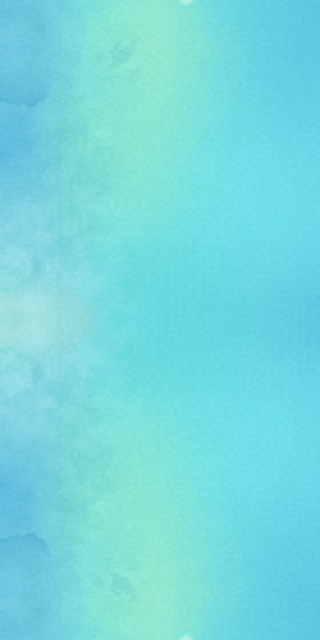
Reproduce this background procedurally as a WebGL 1 fragment shader.

```glsl
precision highp float;
// Turquoise watercolour wash on grained paper, mirrored about its middle line.

#define WARP 0.08
#define GRAIN 0.026
#define GRAIN_SCALE vec2(70.0, 120.0)
#define MOTTLE 0.06
#define SEAM_X 0.186
#define STAIN_EDGE 0.685

uniform vec2 u_resolution;

const vec3 SKY = vec3(0.37, 0.74, 0.88);
const vec3 AQUA = vec3(0.42, 0.87, 0.88);
const vec3 BRIGHT = vec3(0.45, 0.89, 0.93);
const vec3 DEEP = vec3(0.35, 0.77, 0.87);
const vec3 MINT = vec3(0.60, 0.92, 0.80);
const vec3 SAGE = vec3(0.47, 0.83, 0.80);
const vec3 MIST = vec3(0.60, 0.88, 0.90);
const vec3 PALE = vec3(0.65, 0.88, 0.86);

vec2 gradientAt(vec2 cell) {
  float angle = 6.2832 * fract(sin(dot(cell, vec2(127.1, 311.7))) * 43758.5);
  return vec2(cos(angle), sin(angle));
}

float noise(vec2 p) {
  vec2 i = floor(p), f = p - i;
  vec2 u = f * f * f * (f * (f * 6.0 - 15.0) + 10.0);
  vec2 e = vec2(1.0, 0.0);
  float low = mix(dot(gradientAt(i), f), dot(gradientAt(i + e), f - e), u.x);
  float high = mix(dot(gradientAt(i + e.yx), f - e.yx),
                   dot(gradientAt(i + e.xx), f - e.xx), u.x);
  return mix(low, high, u.y);
}

float fbm(vec2 p) {
  float sum = 0.0, amp = 0.6;
  for (int i = 0; i < 4; i++) {
    sum += amp * noise(p);
    p = mat2(1.6, 1.2, -1.2, 1.6) * p + 7.3;
    amp *= 0.5;
  }
  return sum;
}

// Soft elliptical falloff
float blob(vec2 p, vec2 center, vec2 radius) {
  vec2 d = (p - center) / radius;
  return exp(-dot(d, d));
}

void main() {
  // x runs 0..1 across; y is 0 on the middle line and 1 at top and bottom
  vec2 uv = gl_FragCoord.xy / u_resolution * vec2(1.0, 2.0);
  vec2 p = vec2(uv.x, abs(uv.y - 1.0));
  float cloud = fbm(p * 5.0 + 3.0);
  float detail = fbm(p * 13.0 + 19.0);
  vec2 q = p + WARP * vec2(cloud, fbm(p * 5.0 + 31.0));

  // Broad washes
  vec3 color = mix(vec3(0.47, 0.81, 0.88), AQUA, smoothstep(0.05, 0.42, q.x));
  color = mix(color, vec3(0.41, 0.82, 0.90), smoothstep(0.5, 1.0, q.x));
  color = mix(color, BRIGHT, 0.75 * blob(q, vec2(0.78, 0.38), vec2(0.28, 0.28)));
  color = mix(color, MINT, 0.55 * blob(q, vec2(0.39, 0.50), vec2(0.19, 0.24)));
  color = mix(color, MINT, 0.85 * blob(q, vec2(0.47, 0.88), vec2(0.20, 0.36)));
  color = mix(color, SAGE, 0.4 * blob(q, vec2(0.24, 0.45), vec2(0.10, 0.26)));
  color = mix(color, DEEP, 0.7 * blob(p, vec2(1.05, 0.0), vec2(0.24, 0.14)));
  color = mix(color, DEEP, 0.75 * blob(q, vec2(1.05, 1.0), vec2(0.28, 0.32)));
  color = mix(color, vec3(0.38, 0.83, 0.87), 0.6 * blob(p, vec2(0.58, 0.0), vec2(0.25, 0.22)));
  color = mix(color, SKY, 0.85 * blob(q, vec2(-0.02, 0.56), vec2(0.13, 0.17)));

  // Mist and pale bloom at the left middle
  float mist = blob(q, vec2(0.08, 0.10), vec2(0.23, 0.23));
  color = mix(color, MIST, mist * clamp(0.8 + 1.2 * detail, 0.0, 1.0));
  float bloom = length((q - vec2(0.0, 0.0)) / vec2(0.30, 0.13)) + 0.7 * detail;
  color = mix(color, PALE, 0.75 * (1.0 - smoothstep(0.4, 1.15, bloom)));
  float bloomRim = smoothstep(0.85, 1.0, bloom) * (1.0 - smoothstep(1.0, 1.5, bloom));
  color = mix(color, SAGE, 0.35 * bloomRim * (1.0 - smoothstep(0.0, 0.2, p.x)));

  // Ragged pigment edges between the seam and the mint wash
  float tide = fbm(p * vec2(8.0, 7.0) + 0.5 * detail + 47.0);
  float pool = smoothstep(-0.02, 0.05, tide) * exp(-max(tide, 0.0) * 7.0);
  color -= vec3(0.055, 0.030, 0.020) * pool * blob(p, vec2(0.25, 0.50), vec2(0.15, 0.42));

  // Dried stain with a dark rim in the outer left corners
  float edge = STAIN_EDGE - 0.012 * sin(p.x * 24.0) + 0.03 * detail;
  edge += 0.08 * smoothstep(0.13, 0.20, p.x);
  float inside = p.y - edge;
  float stain = smoothstep(-0.004, 0.006, inside);
  stain *= 1.0 - smoothstep(0.12, 0.19, p.x);
  color = mix(color, vec3(0.40, 0.76, 0.86), 0.6 * stain);
  color -= vec3(0.06, 0.05, 0.035) * stain * exp(-max(inside, 0.0) * 45.0);

  // Feathered marks in the stain and the mint wash
  float feather = noise(mat2(16.0, 9.0, -20.0, 24.0) * (p + 0.09 * detail) + 5.0);
  feather += 0.5 * detail;
  float marks = smoothstep(0.0, 0.22, feather);
  color = mix(color, SAGE, 0.75 * marks * blob(p, vec2(0.36, 0.82), vec2(0.08, 0.08)));
  color = mix(color, SKY, 0.5 * marks * blob(p, vec2(0.02, 0.91), vec2(0.06, 0.07)));

  // Faint vertical seam and a bleached fleck at the outer edge
  float seam = (p.x - SEAM_X + 0.012 * detail) / 0.007;
  float seamInk = clamp(0.5 + 1.5 * cloud + detail, 0.0, 1.0);
  color -= vec3(0.035, 0.025, 0.02) * exp(-seam * seam) * seamInk;
  float fleck = length((p - vec2(0.585, 1.005)) / vec2(0.03, 0.03)) + detail;
  color = mix(color, vec3(0.74, 0.96, 0.89), 0.8 * (1.0 - smoothstep(0.5, 1.0, fleck)));

  // Pigment mottling, stronger on the left, and paper grain
  float wet = mix(1.5, 0.45, smoothstep(0.15, 0.6, p.x));
  color += MOTTLE * wet * (0.4 * cloud + 0.6 * detail) * vec3(1.0, 0.7, 0.55);
  float grain = noise(uv * GRAIN_SCALE) + 0.6 * noise(uv * GRAIN_SCALE * 1.5 + 11.0);
  color += GRAIN * grain;

  gl_FragColor = vec4(clamp(color, 0.0, 1.0), 1.0);
}
```
